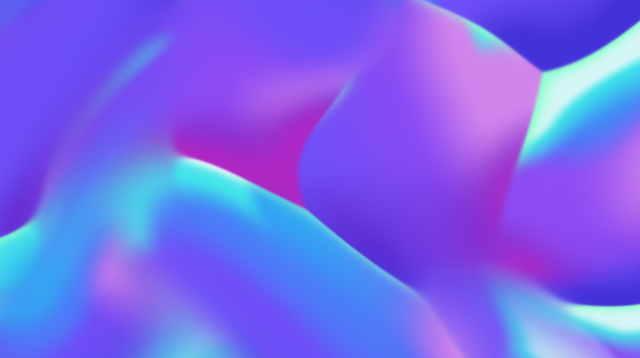
Reproduce this background procedurally as a Shadertoy shader.

```glsl
#define DENSITY 1.72      // domes per canvas height
#define JITTER 0.80       // irregularity of dome centres
#define WARP 0.28         // bend of the folds
#define SOFT_EDGE 9.0     // blend rate of the blurred folds
#define CRISP_EDGE 150.0  // blend rate of the sharp folds
#define RIM_RATE 6.5      // falloff of the wide rim glow
#define LINE_RATE 32.0    // falloff of the thin rim line
#define LIGHT_ANGLE 1.8   // mean direction of the lit rims
#define TONE 0.46         // balance from violet to aqua

const vec3 INDIGO  = vec3(0.25, 0.18, 0.84);
const vec3 VIOLET  = vec3(0.43, 0.31, 0.97);
const vec3 PURPLE  = vec3(0.58, 0.29, 0.95);
const vec3 BLUE    = vec3(0.30, 0.48, 0.97);
const vec3 AZURE   = vec3(0.18, 0.66, 0.95);
const vec3 AQUA    = vec3(0.26, 0.92, 0.91);
const vec3 ORCHID  = vec3(0.82, 0.52, 0.92);
const vec3 MAGENTA = vec3(0.72, 0.15, 0.76);
const vec3 PALE    = vec3(0.90, 0.97, 0.97);
const vec3 MINT    = vec3(0.58, 1.00, 0.82);

vec2 hash22(vec2 p) {
    vec3 a = fract(p.xyx * vec3(0.1031, 0.1030, 0.0973));
    a += dot(a, a.yzx + 33.33);
    return fract((a.xx + a.yz) * a.zy);
}

float noise(vec2 p) {
    vec2 i = floor(p), f = fract(p);
    f = f * f * f * (f * (f * 6.0 - 15.0) + 10.0);
    vec2 e = vec2(0.0, 1.0);
    return mix(mix(hash22(i).x, hash22(i + e.yx).x, f.x),
               mix(hash22(i + e.xy).x, hash22(i + e.yy).x, f.x), f.y);
}

vec2 domeCentre(vec2 id) {
    return id + 0.5 + JITTER * (hash22(id) - 0.5);
}

// Cool ramp from violet to aqua
vec3 coolRamp(float t) {
    vec3 c = mix(VIOLET, BLUE, smoothstep(0.40, 0.60, t));
    c = mix(c, AZURE, smoothstep(0.58, 0.78, t));
    return mix(c, AQUA, smoothstep(0.82, 1.10, t));
}

// Shading of one dome; seams are the wide and thin closeness to a fold
vec3 domeColor(vec2 r, vec2 rnd, vec2 g, vec2 seams, float crisp) {
    float angle = LIGHT_ANGLE + 2.2 * (rnd.y - 0.5);
    vec2 light = vec2(cos(angle), sin(angle));
    float along = dot(r, light);
    float across = dot(r, vec2(light.y, -light.x));
    float drift = noise(g * vec2(1.25, 0.65) + rnd * 5.0) - 0.5;
    float tint = noise(g * 0.9 + rnd * 9.0 + 20.0) - 0.5;

    // Body
    float t = TONE + 0.55 * along + 0.35 * (rnd.x - 0.5) + 0.95 * drift;
    vec3 c = coolRamp(t);
    float warm = 1.0 - smoothstep(0.45, 0.65, t);
    c = mix(c, PURPLE, 0.85 * warm * smoothstep(-0.05, 0.30, tint + 0.4 * across));
    c = mix(c, ORCHID, smoothstep(0.15, 0.55, 0.9 * across + tint) * (0.1 + 0.9 * warm));

    // Shaded rim: deep indigo with touches of magenta
    float shade = smoothstep(0.05, 0.40, -along) * seams.x;
    c = mix(c, INDIGO, shade * (0.35 + 0.55 * crisp));
    c = mix(c, MAGENTA, 0.9 * shade * smoothstep(0.05, 0.30, tint));

    // Lit rim: aqua glow, pale core and a thin mint line
    float gain = smoothstep(0.35, 0.65, noise(g * 1.1 + 7.3));
    float glow = smoothstep(0.0, 0.40, along) * seams.x * gain;
    c = mix(c, AQUA, 0.9 * smoothstep(0.20, 0.85, glow));
    c = mix(c, PALE, 0.9 * smoothstep(0.72, 1.0, glow) * smoothstep(-0.15, 0.15, tint));
    float line = smoothstep(0.05, 0.35, along) * seams.y * crisp * (0.45 + 0.55 * gain);
    return mix(c, mix(MINT, PALE, gain * step(0.5, rnd.x)), line);
}

void mainImage(out vec4 fragColor, in vec2 fragCoord) {
    // Bend the plane so the folds run in S curves
    vec2 g = fragCoord / iResolution.y * DENSITY + vec2(3.2, 5.4);
    g += WARP * sin(g.yx * 2.1 + vec2(0.6, 2.3));
    g += 0.35 * WARP * sin(g.yx * 4.1 + vec2(1.9, 0.4));
    vec2 home = floor(g);

    // Nearest dome keeps the exponential weights in range
    float nearest = 9.0;
    for (int k = 0; k < 25; k++) {
        vec2 id = home + vec2(k % 5, k / 5) - 2.0;
        nearest = min(nearest, distance(g, domeCentre(id)));
    }

    // Closeness to a fold, from the share of the leading dome
    vec2 sum = vec2(0.0), sumSq = vec2(0.0);
    for (int k = 0; k < 25; k++) {
        vec2 id = home + vec2(k % 5, k / 5) - 2.0;
        float d = distance(g, domeCentre(id)) - nearest;
        vec2 w = exp(-vec2(RIM_RATE, LINE_RATE) * d);
        sum += w;
        sumSq += w * w;
    }
    vec2 seams = 2.0 - 2.0 * sumSq / (sum * sum);
    seams = min(seams * (1.12 - 0.14 * seams), 1.0);

    // Blend the domes, sharply in some places and softly in others
    float crisp = smoothstep(0.30, 0.66, noise(g * 1.3 + 2.7));
    float rate = mix(SOFT_EDGE, CRISP_EDGE, crisp * crisp);
    vec4 total = vec4(0.0);
    for (int k = 0; k < 25; k++) {
        vec2 id = home + vec2(k % 5, k / 5) - 2.0;
        vec2 r = g - domeCentre(id);
        float w = exp(-rate * (length(r) - nearest));
        if (w > 0.0005) total += w * vec4(domeColor(r, hash22(id), g, seams, crisp), 1.0);
    }
    fragColor = vec4(total.rgb / total.w, 1.0);
}
```
